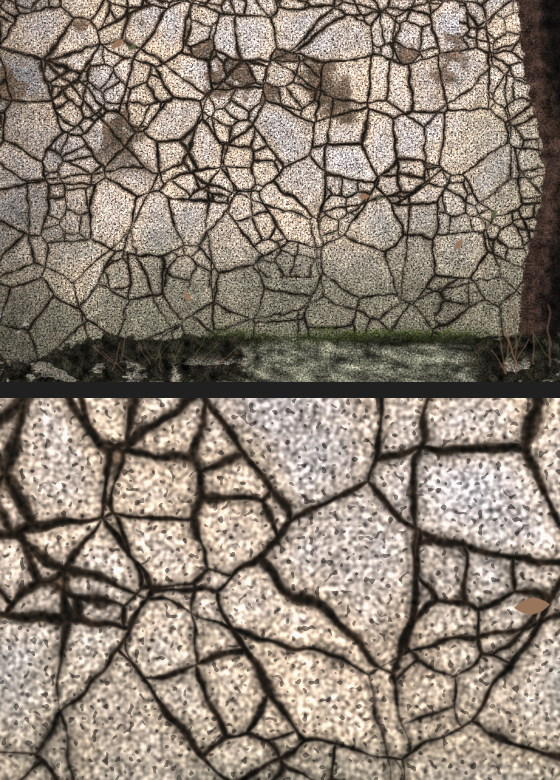
Top: the whole. Bottom: its middle third, enlarged.
A Shadertoy shader for this texture:

```glsl
vec2 hash2(vec2 c) {
    vec3 a = fract(c.xyx * vec3(.1031, .1030, .0973));
    a += dot(a, a.yzx + 33.33);
    return fract((a.xx + a.yz) * a.zy);
}

float corner(vec2 cell, vec2 offset) {
    return dot(hash2(cell) * 2. - 1., offset);
}

float noise(vec2 p) {
    vec2 i = floor(p), f = p - i, u = f * f * (3. - 2. * f), e = vec2(1, 0);
    return 1.4 * mix(mix(corner(i, f), corner(i + e, f - e), u.x),
        mix(corner(i + e.yx, f - e.yx), corner(i + 1., f - 1.), u.x), u.y);
}

float fbm(vec2 p) {
    float sum = 0., amp = .6;
    for (int i = 0; i < 4; i++) {
        sum += amp * noise(p);
        p = mat2(1.6, 1.2, -1.2, 1.6) * p + 17.3;
        amp *= .5;
    }
    return sum;
}

float fade(float a, float b, float v) { return 1. - smoothstep(a, b, v); }

// Voronoi: distance to the nearest border, then the cell id
vec3 fracture(vec2 p) {
    vec2 base = floor(p), nearest, id;
    float best = 9., edge = 9.;
    for (int k = 0; k < 9; k++) {
        vec2 c = base + vec2(k % 3 - 1, k / 3 - 1), r = c + hash2(c) - p;
        if (dot(r, r) < best) { best = dot(r, r); nearest = r; id = c; }
    }
    for (int k = 0; k < 25; k++) {
        vec2 c = id + vec2(k % 5 - 2, k / 5 - 2), r = c + hash2(c) - p;
        vec2 across = r - nearest;
        if (dot(across, across) > 1e-5)
            edge = min(edge, dot(.5 * (r + nearest), normalize(across)));
    }
    return vec3(edge, id);
}

void mainImage(out vec4 fragColor, in vec2 fragCoord) {
    vec2 p = fragCoord / iResolution.y;
    float aspect = iResolution.x / iResolution.y, px = 1.2 / iResolution.y;
    float x = p.x / aspect, y = p.y;
    float blotch = fbm(p * 6.), rough = fbm(p * 38. + 5.);
    float grain = .65 * noise(p * 175.) + .7 * noise(p.yx * 247. + 9.);

    // Plates, some broken into shards, crossed by long cracks
    vec2 w = p + .012 * vec2(noise(p * 11.), noise(p * 11. + 40.))
        + .005 * vec2(noise(p * 45.), noise(p * 45. + 70.));
    vec3 plate = fracture(w * 8.3 + 3.), shard = fracture(w * 18. + 8.);
    float d = plate.x / 8.3;
    float rubble = .34 + .3 * smoothstep(.7, .9, x) - .24 * fade(.2, .4, y);
    bool broken = hash2(plate.yz + 11.).x < rubble;
    if (broken) d = min(d, shard.x / 18. + .0006);
    d = min(d, fracture(w * 3.7 + 31.).x / 3.7 + .0007);
    float width = .0019 + .0017 * smoothstep(.25, .6, y) * fade(.6, 1.1, x)
        + .0035 * max(noise(p * 9. + 2.), -.3) + .0022 * noise(p * 60. + 12.);

    // Stone: cool centres, warm rims, damp green foot
    float rim = fade(.004, .034, d + .012 * rough);
    vec3 stone = mix(vec3(.77, .745, .755), vec3(.87, .775, .685),
        clamp(.42 + 1.1 * blotch + .4 * rim, 0., 1.));
    float damp = max(fade(.12, .52, y + .2 * blotch - .05 * x),
        .55 * smoothstep(.75, .95, x + .08 * blotch) * fade(.6, .9, y));
    stone = mix(stone, vec3(.48, .465, .395), damp * .9);
    stone *= 1. - .28 * fade(0., .22, x + .1 * blotch);
    stone *= .95 + .12 * hash2(plate.yz + 4.).y + .3 * rough;
    float lime = smoothstep(.2, .34, fbm(vec2(p.x * 13. - y * 7., y * 8.) + 21.));
    lime *= fade(.12, .28, x) * fade(.25, .38, y);
    stone = mix(stone, vec3(.88, .84, .79), .75 * lime);
    stone *= 1. + .68 * grain;
    stone *= 1. - .45 * smoothstep(.26, .45, noise(p * 190. + 50.));
    stone *= mix(.72, 1., smoothstep(0., .008, d - width));

    // Earth in the gaps, in a few missing shards and in stained hollows
    vec3 earth = mix(vec3(.20, .18, .15), vec3(.44, .35, .285),
        clamp(.1 + .5 * y + 1.3 * rough, 0., 1.)) * (1. + .7 * grain);
    float stain = smoothstep(.2, .32, fbm(p * 4.6 + 43.) + .25 * rough);
    stain *= smoothstep(.45, .65, y) * fade(.8, .88, x);
    if (broken && hash2(shard.yz + 7.).y > .92 && shard.z > 17. && shard.y < 29.)
        stain = max(stain, smoothstep(-.25, .05, rough + .12));
    vec3 col = mix(stone, earth * 1.12, .85 * stain);
    float gap = fade(-.0014 - px * .5, .0014 + px * .5, d - width);
    col = mix(col, earth * mix(.42, .9, smoothstep(0., .005, d)), gap);

    // Fallen leaves
    for (int i = 0; i < 7; i++) {
        vec2 h = hash2(vec2(i, 91)), g = hash2(vec2(i, 57));
        float a = g.x * 6.28, size = .009 + .011 * g.y;
        vec2 q = p - vec2(h.x * aspect * .9, .18 + .78 * h.y);
        q = mat2(cos(a), sin(a), -sin(a), cos(a)) * q / size;
        float leaf = size * (abs(q.y) - .45 + .45 * q.x * q.x);
        vec3 tint = mix(vec3(.36, .39, .27), vec3(.60, .46, .36), step(.5, g.y));
        col = mix(col, tint, fade(-px, px, leaf));
    }

    // Dark trench on the right
    float side = x - .925 - .045 * exp(-pow((y - .55) / .22, 2.)) - .012 * rough;
    vec3 trench = mix(vec3(.25, .19, .165), vec3(.08, .07, .065), smoothstep(.02, .06, side));
    trench *= 1. + .9 * rough + .6 * grain;
    col = mix(col, trench, smoothstep(-.003, .004, side));

    // Soil, pebbles, flat rock and moss along the foot
    float foot = y - .05 - .07 * smoothstep(0., .22, x) - .03 * rough - .02 * blotch;
    vec3 soil = vec3(.13, .125, .10) * (1. + 1.8 * rough);
    float pebble = smoothstep(.02, .14, fbm(p * vec2(13, 25) + 60.)) * fade(.04, .08, y);
    soil = mix(soil, vec3(.42, .40, .36) * (1. + .9 * rough), pebble);
    float rock = smoothstep(.42, .47, x + .03 * rough) * fade(.81, .87, x + .04 * rough);
    rock *= fade(.095, .115, y + .03 * blotch);
    float strata = fbm(vec2(p.x * 18. + y * 14., y * 42.));
    soil = mix(soil, vec3(.40, .40, .345) * (1. + 1.2 * strata + .5 * rough), rock);
    col = mix(col, soil * (1. + .7 * grain), fade(-.006, .006, foot));
    float moss = exp(-pow(foot / .016, 2.)) * smoothstep(.3, .6, x + .3 * blotch);
    moss *= fade(.8, .92, x);
    col = mix(col, vec3(.22, .26, .12) * (1. + 1.2 * rough + .7 * grain), .7 * moss);

    // Dry stems in two tufts
    for (int i = 0; i < 26; i++) {
        vec2 h = hash2(vec2(i, 23)), g = hash2(vec2(i, 77));
        float right = step(15., float(i));
        vec2 root = vec2(aspect * mix(.2 + .23 * h.x, .9 + .1 * h.x, right), .02 + .05 * h.y);
        vec2 stem = vec2((g.x - .5) * .13, (.03 + .07 * g.y) * (1. + .9 * right));
        vec2 q = p + .008 * vec2(noise(p * 25.), 0) - root;
        float s = length(q - stem * clamp(dot(q, stem) / dot(stem, stem), 0., 1.));
        vec3 tint = mix(vec3(.50, .37, .29), vec3(.35, .37, .22), step(.65, h.y));
        col = mix(col, tint, .75 * fade(-px, px, s - .0007 - .0007 * right));
    }
    fragColor = vec4(clamp(col, .02, .98), 1);
}
```
